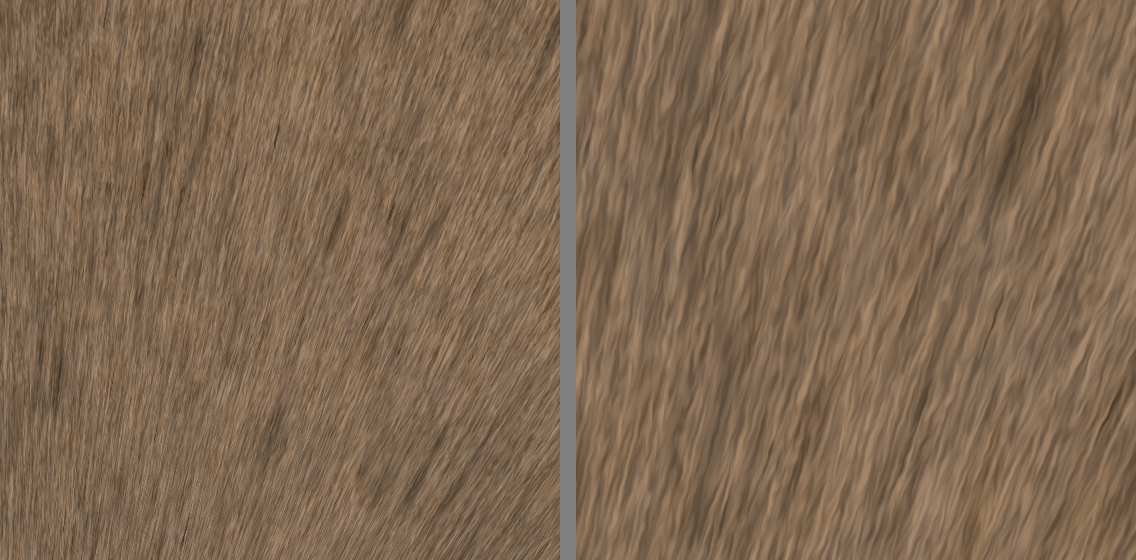
Left: the whole. Right: its middle third, enlarged.
Reproduce this texture procedurally as a WebGL 2 fragment shader.

```glsl
#version 300 es
precision highp float;

uniform vec2 u_resolution;
out vec4 fragColor;

// Grain layout: fibres radiate from a pivot below the canvas
const vec2 PIVOT = vec2(-0.02, -1.3);
const float FAN_RADIUS = 1.85;
const float WAVE = 0.004;
const float RAGGED = 0.0012;
const float FRAY = 0.0011;

// Cell counts: x across the grain, y along it
const vec2 HAIR_FREQ = vec2(340.0, 34.0);
const vec2 FIBRE_FREQ = vec2(225.0, 11.0);
const vec2 STRAND_FREQ = vec2(105.0, 6.0);
const vec2 FLECK_FREQ = vec2(190.0, 75.0);
const vec2 MOTTLE_FREQ = vec2(36.0, 15.0);
const vec2 BROAD_FREQ = vec2(7.0, 2.6);
const vec2 STREAK_FREQ = vec2(50.0, 5.0);
const vec2 SLIVER_FREQ = vec2(150.0, 9.0);
const vec2 CRACK_FREQ = vec2(170.0, 15.0);

// Strength of each layer, in steps of tone
const float HAIR = 2.2;
const float FIBRE = 2.2;
const float STRAND = 1.6;
const float FLECK = 1.7;
const float MOTTLE = 0.9;
const float BROAD = 0.45;
const float STREAK = 1.6;
const float SLIVER = 0.9;
const float CRACK = 2.2;
const float BIAS = 0.12;

// Wood colour, its change per step of tone, and the weathered tint
const vec3 WOOD = vec3(0.497, 0.404, 0.315);
const vec3 TONE_STEP = vec3(0.065, 0.053, 0.042);
const vec3 WEATHERED = vec3(-0.004, 0.003, 0.011);

float hash(vec2 p) {
    vec3 q = fract(p.xyx * 0.1031);
    q += dot(q, q.yzx + 33.33);
    return fract((q.x + q.y) * q.z);
}

float cornerSlope(vec2 cell, vec2 offset) {
    float a = 6.2832 * hash(cell);
    return dot(vec2(cos(a), sin(a)), offset);
}

float gradientNoise(vec2 p) {
    vec2 i = floor(p);
    vec2 f = p - i;
    vec2 w = f * f * f * (f * (f * 6.0 - 15.0) + 10.0);
    vec2 e = vec2(1.0, 0.0);
    float low = mix(cornerSlope(i, f), cornerSlope(i + e, f - e), w.x);
    float high = mix(cornerSlope(i + e.yx, f - e.yx),
                     cornerSlope(i + e.xx, f - e.xx), w.x);
    return mix(low, high, w.y);
}

// Noise with steeper flanks and flatter tops, for crisp fibre edges
float crispNoise(vec2 p) {
    float n = gradientNoise(p);
    return 0.31 * n * inversesqrt(n * n + 0.025);
}

// Position as distance across and along the fanned, wavy grain
vec2 grainSpace(vec2 p) {
    vec2 d = p - PIVOT;
    vec2 g = vec2(FAN_RADIUS * atan(d.x, d.y), length(d));
    g.x += WAVE * gradientNoise(g * vec2(11.0, 5.0) + 3.7);
    g.x += RAGGED * gradientNoise(g * vec2(60.0, 36.0) + 19.3);
    g.x += FRAY * gradientNoise(g * vec2(140.0, 110.0) + 29.6);
    g.y += 0.04 * gradientNoise(g * vec2(150.0, 9.0) + 41.1);
    return g;
}

void main() {
    vec2 p = gl_FragCoord.xy / min(u_resolution.x, u_resolution.y);
    vec2 g = grainSpace(p);

    // Fibres and soft mottling
    float hair = crispNoise(g * HAIR_FREQ + 11.7);
    float fibre = crispNoise(g * FIBRE_FREQ + 7.1);
    float strand = crispNoise(g * STRAND_FREQ + 23.9);
    float fleck = crispNoise(g * FLECK_FREQ + 51.3);
    float mottle = gradientNoise(g * MOTTLE_FREQ + 67.7);
    float broad = gradientNoise(g * BROAD_FREQ + 83.2);
    float tone = BIAS + HAIR * hair + FIBRE * fibre + STRAND * strand
               + FLECK * fleck + MOTTLE * mottle + BROAD * broad;

    // Dark pore streaks, clustered and frayed by the fibres
    float streak = gradientNoise(g * STREAK_FREQ + 97.4) - 0.4 * broad
                 + 0.25 * fibre + 0.15 * strand + 0.2 * fleck;
    tone -= STREAK * smoothstep(0.26, 0.5, streak);

    // Pale slivers
    float sliver = gradientNoise(g * SLIVER_FREQ + 113.6);
    tone += SLIVER * smoothstep(0.22, 0.42, sliver);

    // Sparse short cracks
    float crack = gradientNoise(g * CRACK_FREQ + 131.8);
    float crackZone = gradientNoise(g * vec2(17.0, 8.0) + 149.5);
    tone -= CRACK * smoothstep(0.36, 0.5, crack) * smoothstep(0.0, 0.3, crackZone);

    // Slow change of light: dimmer on the left and in the lower right corner
    tone += 0.45 * smoothstep(0.0, 0.6, p.x) - 0.32;
    tone -= 0.5 * smoothstep(0.45, 0.0, distance(p, vec2(1.0, 0.0)));

    // Greyer weathering towards the bottom and in patches
    float weather = 0.5 - p.y + 2.0 * mottle + gradientNoise(g * vec2(14.0, 6.0));
    vec3 colour = WOOD + TONE_STEP * clamp(tone, -3.6, 2.4) + WEATHERED * weather;
    fragColor = vec4(clamp(colour, 0.0, 1.0), 1.0);
}
```
